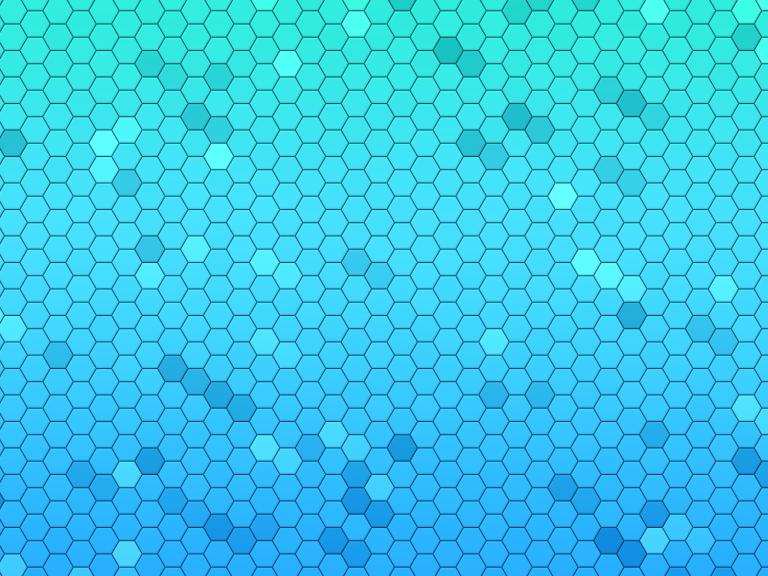
Reproduce this pattern procedurally as a Shadertoy shader.

```glsl
const float ROW_PITCH = 0.0460;              // hexagon height / canvas height
const vec2 GRID_ORIGIN = vec2(0.0212, 0.0152);
const vec2 PERIOD = vec2(1.7320508, 1.0);    // two columns by one row
const vec2 SLANT = vec2(0.8660254, 0.5);     // normal of a slanted side
const float LINE_HALF_WIDTH = 0.022;

const vec3 BLUE = vec3(0.145, 0.67, 1.0);
const vec3 CYAN = vec3(0.28, 0.885, 0.995);
const vec3 TURQUOISE = vec3(0.185, 0.93, 0.86);
const vec3 LINE_TINT = vec3(0.42, 0.43, 0.49);

float hash(vec2 p) {
    vec3 q = fract(p.xyx * 0.1031);
    q += dot(q, q.yzx + 33.33);
    return fract((q.x + q.y) * q.z);
}

// Offset from the centre of the nearest flat-topped hexagon
vec2 hexOffset(vec2 p) {
    vec2 a = p - PERIOD * round(p / PERIOD);
    vec2 shifted = p - 0.5 * PERIOD;
    vec2 b = shifted - PERIOD * round(shifted / PERIOD);
    return dot(a, a) < dot(b, b) ? a : b;
}

// Axial index: column, then row along the slanted axis
vec2 hexIndex(vec2 center) {
    float column = round(center.x / SLANT.x);
    return vec2(column, round(center.y - 0.5 * column));
}

// Outward normal of the nearest side, and distance to that side
vec3 hexEdge(vec2 p) {
    float flatReach = abs(p.y);
    float slantReach = dot(abs(p), SLANT);
    vec2 normal = flatReach > slantReach ? vec2(0.0, 1.0) : SLANT;
    vec2 side = vec2(p.x < 0.0 ? -1.0 : 1.0, p.y < 0.0 ? -1.0 : 1.0);
    return vec3(normal * side, 0.5 - max(flatReach, slantReach));
}

// Signed accent: mostly zero, rarely dark (negative) or light (positive)
float accent(vec2 cell) {
    float pick = hash(cell + 71.0);
    float strength = mix(0.4, 1.0, hash(cell + 153.0));
    return strength * (step(0.955, pick) - step(pick, 0.05));
}

// Some accents spill into the cell down and to the right
float cellTone(vec2 cell) {
    vec2 upperLeft = cell + vec2(-1.0, 1.0);
    float spill = step(0.5, hash(upperLeft + 211.0));
    return clamp(accent(cell) + 0.75 * spill * accent(upperLeft), -1.0, 1.0);
}

vec3 backdrop(float height) {
    vec3 lower = mix(BLUE, CYAN, smoothstep(-0.15, 0.68, height));
    return mix(lower, TURQUOISE, smoothstep(0.58, 1.04, height));
}

vec3 toneCell(vec3 color, float tone, float jitter) {
    color += max(tone, 0.0) * vec3(0.12, 0.14, 0.08);
    color += min(tone, 0.0) * vec3(0.11, 0.16, 0.13);
    return color + 0.016 * (jitter - 0.5);
}

// Raised rim: lit from the upper left, shaded at the lower right
vec3 bevel(vec3 color, vec3 edge) {
    float rim = 1.0 - smoothstep(0.02, 0.10, edge.z);
    float light = dot(edge.xy, vec2(-0.35, 0.94));
    return color * (1.0 + rim * (0.10 * max(light, 0.0) + 0.14 * min(light, 0.0)));
}

void mainImage(out vec4 fragColor, in vec2 fragCoord) {
    vec2 uv = fragCoord / iResolution.y;
    vec2 p = (uv - GRID_ORIGIN) / ROW_PITCH;
    float pixel = 1.0 / (iResolution.y * ROW_PITCH);

    vec2 offset = hexOffset(p);
    vec2 cell = hexIndex(p - offset);
    vec3 edge = hexEdge(offset);

    // Cell face
    vec3 color = toneCell(backdrop(uv.y), cellTone(cell), hash(cell + 307.0));
    color = bevel(min(color, 1.0), edge);

    // Dark seams
    float seam = clamp((LINE_HALF_WIDTH - edge.z) / pixel + 0.5, 0.0, 1.0);
    color = mix(color, color * LINE_TINT, seam);

    fragColor = vec4(clamp(color, 0.0, 1.0), 1.0);
}
```
